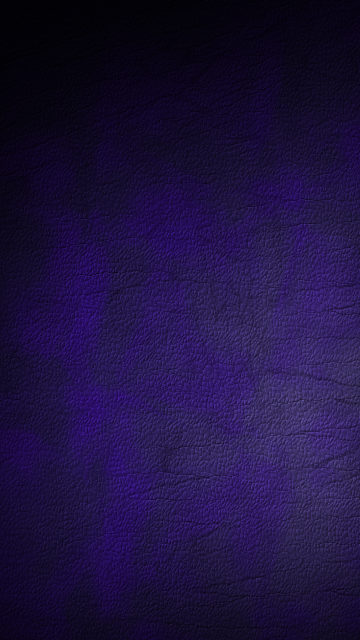
Give the GLSL for this texture, as a Shadertoy shader.

```glsl
// Draws dark violet leather with fine embossed grain, thin creases and cloudy dye.

vec2 hash2(vec2 p) {
    vec2 k = vec2(dot(p, vec2(127.1, 311.7)), dot(p, vec2(269.5, 183.3)));
    return fract(sin(k) * 43758.55);
}

// Distances to the nearest and second nearest cell centre
vec2 cellular(vec2 p) {
    vec2 id = floor(p), f = fract(p), nearest = vec2(8.0);
    for (int y = -1; y <= 1; y++)
    for (int x = -1; x <= 1; x++) {
        vec2 cell = vec2(x, y);
        float d = length(cell + hash2(id + cell) - f);
        nearest = d < nearest.x ? vec2(d, nearest.x) : vec2(nearest.x, min(nearest.y, d));
    }
    return nearest;
}

// 1 on the border between cells, 0 inside
float crease(vec2 p, float width) {
    vec2 d = cellular(p);
    return 1.0 - smoothstep(0.0, width, d.y - d.x);
}

vec2 rotate(vec2 p, float a) {
    return mat2(cos(a), -sin(a), sin(a), cos(a)) * p;
}

// Soft cloud field from layered, warped sines, roughly -1 to 1
float clouds(vec2 p) {
    float sum = 0.0, amp = 0.5;
    for (int i = 0; i < 4; i++) {
        p = rotate(p, 1.1) + 0.7 * sin(p.yx * 0.9 + float(i));
        sum += amp * sin(p.x) * cos(p.y);
        p *= 1.8;
        amp *= 0.6;
    }
    return sum;
}

float creases(vec2 p) {
    vec2 q = p + 0.003 * sin(p.yx * vec2(31.0, 23.0)) + 0.0013 * sin(p.yx * vec2(187.0, 143.0))
           + 0.0006 * sin(p.yx * vec2(410.0, 370.0));
    float patches = clouds(p * 15.0 + 4.0);

    // Level folds, strongest toward the right
    float level = crease(rotate(q, 0.07) * vec2(3.0, 28.0), 0.07);
    level *= smoothstep(-0.5, 0.6, patches + 0.8 * p.x - 0.25);

    // Slanted folds in the upper left
    float slanted = crease(rotate(q, 0.4) * vec2(3.5, 38.0) + 7.0, 0.11);
    slanted *= smoothstep(0.6, 0.8, p.y - 0.3 * p.x + 0.05) * smoothstep(-0.5, 0.3, patches + 0.1);

    // Upright folds around the middle
    float upright = crease(rotate(q, 0.06) * vec2(52.0, 8.0) + 3.0, 0.14);
    upright *= exp(-pow((p.x - 0.36) / 0.1, 2.0) - pow((p.y - 0.5) / 0.24, 2.0));

    // Faint hairlines everywhere
    float hairline = crease(rotate(q, 0.2) * vec2(14.0, 42.0) + 2.0, 0.09);
    hairline *= smoothstep(-0.2, 0.6, -patches);

    return max(max(level, slanted), max(upright, hairline) * 0.7);
}

// Irregular wrinkled grain: furrows over rounded bumps, leaning off the vertical
float leatherHeight(vec2 p) {
    vec2 q = p + 0.0018 * sin(p.yx * vec2(193.0, 151.0)) + 0.004 * sin(p.yx * vec2(47.0, 39.0));
    float fine = cellular(rotate(q, 0.35) * vec2(260.0, 180.0)).x;
    vec2 furrow = cellular(rotate(q, -0.1) * vec2(185.0, 120.0) + 9.0);
    float coarse = cellular(rotate(q, 0.5) * vec2(90.0, 60.0) + 5.0).x;
    return 0.45 * smoothstep(0.0, 0.45, furrow.y - furrow.x) - 0.5 * furrow.x
         - 0.55 * fine - 0.4 * coarse - 0.55 * creases(p);
}

void mainImage(out vec4 fragColor, in vec2 fragCoord) {
    vec2 uv = fragCoord / iResolution.xy;
    vec2 p = fragCoord / iResolution.y;

    // Dye: violet base, saturated blotches, greyish haze on the lower right
    float blotch = smoothstep(-0.35, 0.7, clouds(p * vec2(24.0, 20.0)) + 0.1);
    float mottle = clouds(p * 48.0 + 11.0);
    vec2 hazeOffset = (uv - vec2(0.9, 0.34)) / vec2(0.42, 0.32);
    float haze = exp(-dot(hazeOffset, hazeOffset));
    vec3 color = mix(vec3(0.12, 0.075, 0.27), vec3(0.24, 0.20, 0.39), haze);
    color = mix(color, vec3(0.185, 0.04, 0.47), blotch * 0.75 * (1.0 - 0.6 * haze));
    color *= 1.0 + 0.1 * mottle;

    // Shade: dark top, left side and bottom corners
    float shade = smoothstep(1.06, 0.45, uv.y - 0.16 * (uv.x - 0.5));
    shade *= smoothstep(-0.2, 0.3, uv.y) * smoothstep(-0.35, 0.35, uv.x);
    shade *= 1.0 - 0.25 * smoothstep(0.85, 1.1, uv.x);
    color = color * shade * 1.02 + vec3(0.008, 0.004, 0.025);

    // Relief lit from the upper left, stronger in some patches
    vec2 toLight = vec2(-0.6, 0.8) * 0.0010;
    float relief = leatherHeight(p - toLight) - leatherHeight(p + toLight);
    float strength = 0.47 + 0.12 * clouds(p * 9.0 + 2.0);
    color *= clamp(1.0 + strength * relief, 0.35, 1.6) * (1.0 - 0.25 * creases(p));
    color += vec3(0.03, 0.035, 0.025) * max(relief, 0.0) * (0.2 + shade);

    fragColor = vec4(clamp(color, 0.0, 1.0), 1.0);
}
```
